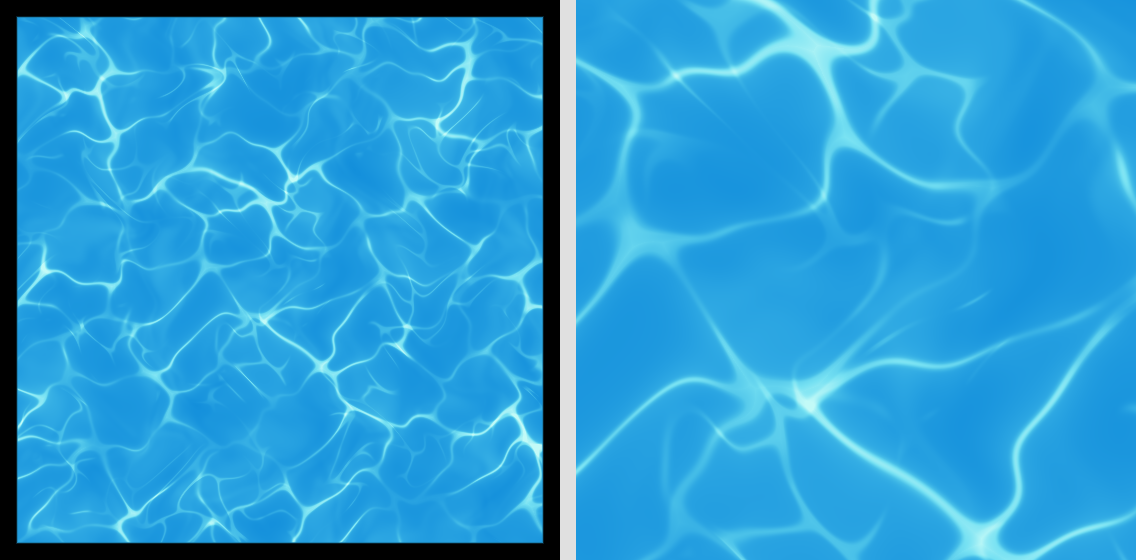
Left: the whole. Right: its middle third, enlarged.
Give the GLSL for this texture, as a WebGL 2 fragment shader.

```glsl
#version 300 es
precision highp float;
// Sunlit pool water: a net of bright caustic lines over blue, in a black frame.
// The lines are the rounded borders of warped cellular noise in two sizes;
// layered sines bend them, fade them in and out and tint the water.

uniform vec2 u_resolution;
out vec4 fragColor;

const float FRAME = 0.0300;          // width of the black frame
const float FRAME_SOFT = 0.0032;     // softness of its inner edge
const float NET_SCALE = 8.5;         // cells across the canvas
const float RIPPLE_SCALE = 14.0;
const float NET_WIDTH = 0.0030;      // line half-widths
const float RIPPLE_WIDTH = 0.0022;
const float GLOW_WIDTH = 0.0130;
const float CORNER_SHARPNESS = 19.0; // higher gives tighter junctions
const float JITTER = 0.90;

const vec3 DEEP = vec3(0.095, 0.580, 0.865);
const vec3 MID = vec3(0.180, 0.660, 0.890);
const vec3 PALE = vec3(0.280, 0.750, 0.910);
const vec3 BRIGHT = vec3(0.460, 0.880, 0.950);
const vec3 GLINT = vec3(0.760, 0.980, 0.970);
const vec3 RIM = vec3(0.100, 0.480, 0.660);

mat2 rotation(float a) {
    return mat2(cos(a), sin(a), -sin(a), cos(a));
}

vec2 hash2(vec2 p) {
    vec3 q = fract(p.xyx * vec3(0.1031, 0.1030, 0.0973));
    q += dot(q, q.yzx + 33.33);
    return fract((q.xx + q.yz) * q.zy);
}

// Layered sines, roughly -1 to 1
float swell(vec2 p) {
    float sum = 0.0, amp = 0.6;
    for (int i = 0; i < 4; i++) {
        p = rotation(1.1) * p + 0.7 * sin(p.yx * 0.8 + float(i));
        sum += amp * sin(p.x) * sin(p.y + 1.3);
        p *= 1.6;
        amp *= 0.65;
    }
    return sum;
}

// Bends straight cell borders into wavy ones
vec2 warp(vec2 p) {
    p += 0.017 * sin(p.yx * vec2(19.0, 23.0) + vec2(0.6, 2.1));
    p += 0.008 * sin(p.yx * vec2(47.0, 41.0) + p * 15.0 + vec2(3.7, 1.2));
    return p + 0.0035 * sin(p.yx * vec2(97.0, 89.0) + p.xy * 31.0);
}

// Rounded distance to the nearest cell border, in cells
float borderDistance(vec2 p) {
    vec2 base = floor(p), f = fract(p);
    vec2 nearestCell = vec2(0.0), nearest = vec2(0.0);
    float best = 9.0;
    for (int y = -1; y <= 1; y++)
    for (int x = -1; x <= 1; x++) {
        vec2 cell = vec2(x, y);
        vec2 r = cell + 0.5 + JITTER * (hash2(base + cell) - 0.5) - f;
        if (dot(r, r) < best) {
            best = dot(r, r);
            nearest = r;
            nearestCell = cell;
        }
    }
    float sum = 0.0;
    for (int y = -2; y <= 2; y++)
    for (int x = -2; x <= 2; x++) {
        vec2 cell = nearestCell + vec2(x, y);
        if (x == 0 && y == 0) continue;
        vec2 r = cell + 0.5 + JITTER * (hash2(base + cell) - 0.5) - f;
        float d = dot(0.5 * (r + nearest), normalize(r - nearest));
        sum += exp(-CORNER_SHARPNESS * d);
    }
    return -log(sum) / CORNER_SHARPNESS;
}

float lineProfile(float d, float width) {
    float t = max(d, 0.0) / width;
    return exp(-t * t);
}

vec3 waterColour(float light) {
    vec3 c = mix(DEEP, MID, clamp(light * 3.0, -0.25, 1.0));
    c = mix(c, PALE, clamp(light * 3.0 - 1.0, 0.0, 1.0));
    c = mix(c, BRIGHT, clamp(light * 3.0 - 2.0, 0.0, 1.0));
    return mix(c, GLINT, clamp((light - 1.0) * 2.0, 0.0, 1.0));
}

void main() {
    vec2 uv = gl_FragCoord.xy / u_resolution;
    vec2 bent = warp(uv);

    // Main net, slightly stretched along a rising diagonal
    vec2 netPos = rotation(-0.42) * bent * vec2(1.0, 1.05);
    netPos *= vec2(0.88, 1.12) * NET_SCALE;
    float net = borderDistance(netPos + 17.0) / NET_SCALE;
    float strength = smoothstep(-0.65, 0.65, swell(uv * 15.0 + 4.0));

    // Finer broken ripples
    vec2 ripplePos = rotation(0.75) * warp(bent + 0.31) * RIPPLE_SCALE;
    float ripple = borderDistance(ripplePos + 53.0) / RIPPLE_SCALE;
    float visible = smoothstep(-0.15, 0.6, swell(uv * 18.0 + 21.0));

    // Broad veils of scattered light
    float veil = swell(bent * vec2(24.0, 17.0) + 9.0);
    float light = 0.07 + 0.13 * veil + 0.14 * max(veil, 0.0);
    light += mix(0.10, 0.36, strength) * exp(-net / GLOW_WIDTH);
    light += mix(0.10, 0.72, strength) * lineProfile(net, NET_WIDTH);
    light += 0.40 * visible * lineProfile(ripple, RIPPLE_WIDTH);
    light += 0.12 * visible * exp(-ripple / GLOW_WIDTH);

    // Frame with a thin dark rim
    vec2 inset = min(uv, 1.0 - uv) - FRAME;
    float inside = min(inset.x, inset.y);
    vec3 colour = mix(RIM, waterColour(light), smoothstep(0.0, FRAME_SOFT, inside));
    colour *= smoothstep(-0.5 * FRAME_SOFT, 0.5 * FRAME_SOFT, inside);
    fragColor = vec4(colour, 1.0);
}
```
